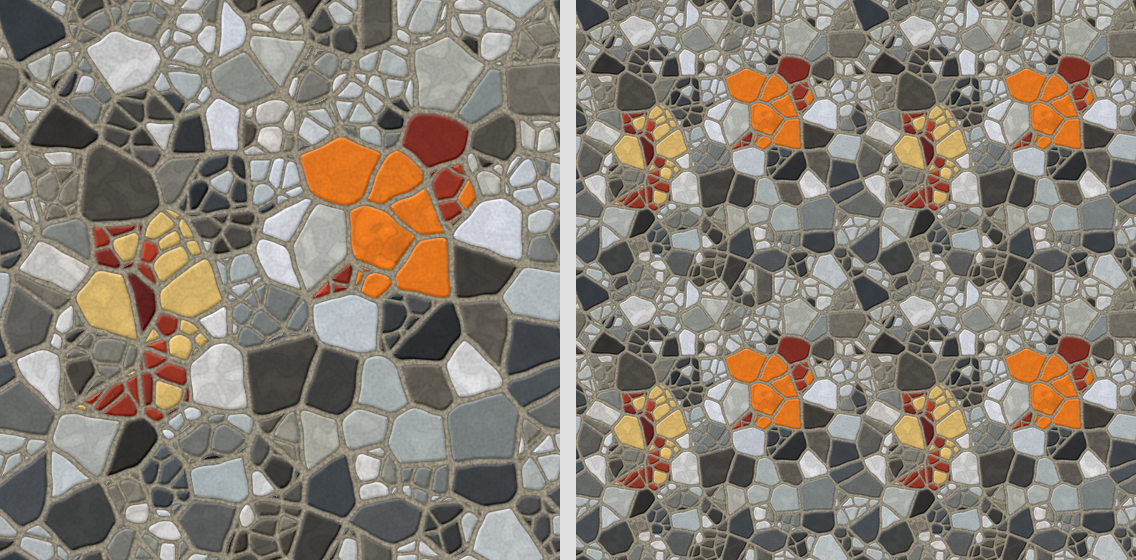
Left: one tile. Right: repeated 2 by 2.
Reproduce this texture procedurally as a WebGL 2 fragment shader.

```glsl
#version 300 es
precision highp float;
// Tiling crazy paving: bevelled grey stones with red, yellow and orange patches in sandy mortar.

uniform vec2 u_resolution;
out vec4 fragColor;

struct Stone {
    vec2 id;
    vec2 centre;
    vec2 toEdge;
    float edge;
};

vec3 hash(vec2 cell, float seed) {
    uvec3 v = uvec3(ivec3(vec3(cell, seed))) * 1664525u + 1013904223u;
    v.x += v.y * v.z; v.y += v.z * v.x; v.z += v.x * v.y;
    v ^= v >> 16u;
    v.x += v.y * v.z; v.y += v.z * v.x; v.z += v.x * v.y;
    return vec3(v >> 8u) / 16777216.0;
}

vec2 wrapCell(vec2 cell, float n) {
    return floor(mod(cell + 0.5, n));
}

// Gradient noise with n cells across the tile
float noise(vec2 p, float n, float seed) {
    p *= n;
    vec2 cell = floor(p), f = p - cell;
    vec2 u = f * f * f * (f * (f * 6.0 - 15.0) + 10.0);
    vec4 corner;
    for (int i = 0; i < 4; i++) {
        vec2 o = vec2(i & 1, i >> 1);
        vec2 gradient = hash(wrapCell(cell + o, n), seed).xy * 2.0 - 1.0;
        corner[i] = dot(gradient, f - o);
    }
    return 1.4 * mix(mix(corner.x, corner.y, u.x), mix(corner.z, corner.w, u.x), u.y);
}

// Site position and weight, in cell units
vec3 site(vec2 cell, float n, float seed) {
    vec3 h = hash(wrapCell(cell, n), seed);
    return vec3(cell + 0.03 + 0.94 * h.xy, 0.36 * h.z * h.z);
}

float smoothMin(float a, float b, float k) {
    float h = max(k - abs(a - b), 0.0) / k;
    return min(a, b) - h * h * k * 0.25;
}

// Weighted Voronoi cell with rounded corners; distances in canvas units
Stone findStone(vec2 p, float n, float seed) {
    vec2 q = p * n, base = floor(q), nearest = base;
    float best = 1e3;
    for (int y = -2; y <= 2; y++)
    for (int x = -2; x <= 2; x++) {
        vec2 cell = base + vec2(x, y);
        vec3 s = site(cell, n, seed);
        float power = dot(s.xy - q, s.xy - q) - s.z;
        if (power < best) { best = power; nearest = cell; }
    }
    vec2 own = site(nearest, n, seed).xy;
    Stone stone = Stone(wrapCell(nearest, n), fract(own / n), vec2(0, 1), 1.0);
    float closest = 1e3;
    for (int y = -2; y <= 2; y++)
    for (int x = -2; x <= 2; x++) {
        vec2 cell = base + vec2(x, y);
        if (cell == nearest) continue;
        vec3 s = site(cell, n, seed);
        vec2 across = s.xy - own;
        float power = dot(s.xy - q, s.xy - q) - s.z;
        float d = (power - best) / (2.0 * length(across) * n);
        if (d < closest) { closest = d; stone.toEdge = normalize(across); }
        stone.edge = smoothMin(stone.edge, d, 0.007);
    }
    return stone;
}

vec3 stoneColour(vec2 centre, vec3 h) {
    // Two patches of coloured stone
    float patchDist = min(length((centre - vec2(0.26, 0.43)) / vec2(0.14, 0.23)),
                          length((centre - vec2(0.71, 0.62)) / vec2(0.13, 0.18)));
    if (patchDist + 0.6 * h.z < 1.15) {
        if (h.y < 0.6) return mix(vec3(0.36, 0.13, 0.13), vec3(0.68, 0.25, 0.16), h.y / 0.6);
        return centre.x > 0.5 ? vec3(0.88, 0.46, 0.13) : vec3(0.83, 0.70, 0.42);
    }
    float tone = h.x + 0.2 * noise(centre, 4.0, 9.0);
    vec3 tint = (h.z - 0.5) * vec3(0.05, 0.01, -0.04);
    if (tone < 0.25) return mix(vec3(0.17), vec3(0.38, 0.38, 0.37), h.y) + tint;
    if (tone < 0.50) return mix(vec3(0.42, 0.41, 0.38), vec3(0.56, 0.58, 0.56), h.y) + tint;
    return mix(vec3(0.64, 0.66, 0.64), vec3(0.85, 0.85, 0.87), h.y) + tint;
}

void main() {
    vec2 p = gl_FragCoord.xy / u_resolution;
    vec2 wobble = vec2(noise(p, 24.0, 1.0), noise(p, 24.0, 2.0));
    vec2 q = p + 0.004 * wobble;

    // Whole stones, some broken into smaller pieces
    Stone stone = findStone(q, 11.0, 3.0);
    vec3 h = hash(stone.id, 4.0);
    float d = stone.edge - 0.0052 - 0.0015 * noise(p, 14.0, 5.0);
    if (hash(stone.id, 6.0).x < 0.38) {
        Stone piece = findStone(q, 22.0, 7.0);
        vec3 own = hash(piece.id, 8.0);
        h = vec3(own.z < 0.35 ? own.x : h.x, mix(h.y, own.y, 0.6), h.z);
        float pieceEdge = piece.edge - 0.0032;
        if (pieceEdge < d) stone.toEdge = piece.toEdge;
        d = smoothMin(d, pieceEdge, 0.004);
    }

    // Marbled, grainy stone face with a lit rim
    float grain = noise(p, 170.0, 10.0);
    float marble = noise(p + 0.016 * wobble, 30.0, 11.0 + floor(h.z * 8.0));
    float vein = 1.0 - smoothstep(0.0, 0.16, abs(marble));
    vec3 face = stoneColour(stone.centre, h);
    face *= 1.0 + (0.04 + 0.12 * h.z) * (marble - 0.5 * vein) + 0.06 * grain;
    float rim = 1.0 - smoothstep(0.0, 0.006, d);
    face += 0.17 * rim * dot(stone.toEdge, vec2(-0.53, 0.85));

    // Sandy mortar, shaded beside the stones
    float sand = 0.6 * grain + 0.5 * noise(p, 240.0, 20.0) + 0.3 * noise(p, 60.0, 21.0);
    vec3 mortar = vec3(0.59, 0.56, 0.49) * (1.0 + 0.3 * sand);
    mortar *= mix(0.74, 1.0, smoothstep(0.0, 0.004, -d));

    float soft = 0.9 / u_resolution.y;
    fragColor = vec4(clamp(mix(mortar, face, smoothstep(-soft, soft, d)), 0.0, 1.0), 1.0);
}
```
